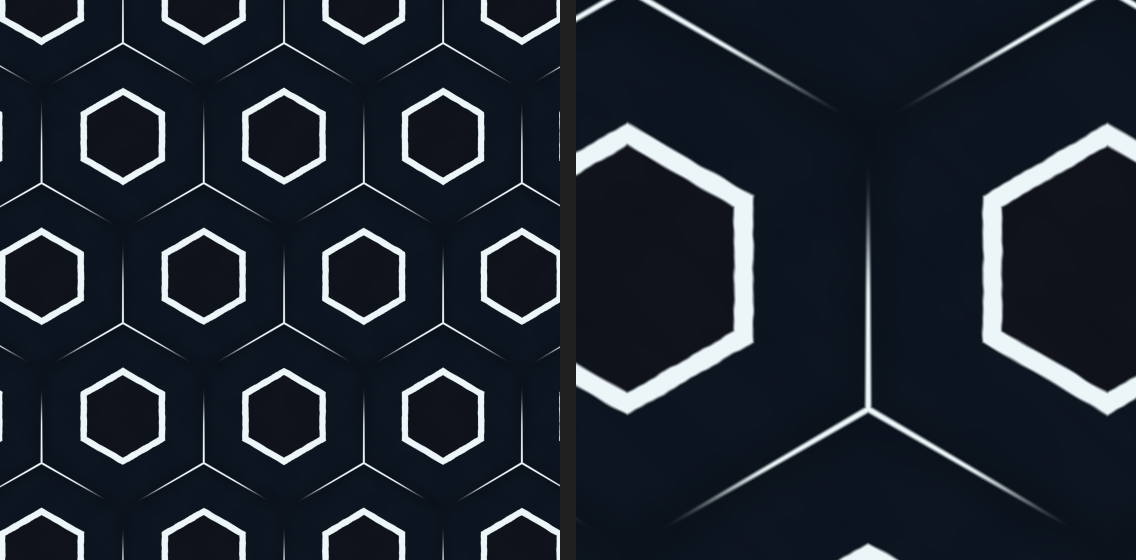
Left, the full canvas; right, a detail of the centre.
Give the GLSL for this pattern, as a Shadertoy shader.

```glsl
// Pale hexagon rings on a dark honeycomb with tapering three-armed joints.
#define APOTHEM 0.1432       // half the spacing between cell centres
#define ROW_STEP 0.25        // height between rows
#define ORIGIN vec2(0.0742, 0.5065)
#define RING_RADIUS 0.0690   // apothem of the ring's centre line
#define RING_HALF 0.0057
#define LINE_HALF 0.0018
#define FADE_START 0.38      // along an arm, 0 at its joint
#define FADE_END 0.88
#define WEAR 0.0005
#define SOFTNESS 0.0013
#define DARK vec3(0.057, 0.078, 0.120)
#define PALE vec3(0.925, 0.965, 0.975)

const float ROOT3 = 1.7320508;

// Stretch the canvas to a regular lattice; columns narrow slightly rightward.
vec2 latticePoint(vec2 uv) {
    vec2 d = uv - ORIGIN;
    float column = 6.858 * d.x + 0.160 * d.x * d.x;
    return APOTHEM * vec2(column, ROOT3 * d.y / ROW_STEP);
}

// Offset from the nearest centre of a pointy-topped hexagonal lattice.
vec2 hexCell(vec2 p) {
    vec2 period = 2.0 * APOTHEM * vec2(1.0, ROOT3);
    vec2 a = mod(p + 0.5 * period, period) - 0.5 * period;
    vec2 b = mod(p, period) - 0.5 * period;
    return dot(a, a) < dot(b, b) ? a : b;
}

float hexRadius(vec2 p) {
    p = abs(p);
    return max(p.x, 0.5 * p.x + 0.5 * ROOT3 * p.y);
}

// Layered sines that roughen hand-cut edges.
float roughness(vec2 p) {
    return 0.5 * sin(p.x * 211.0 + 2.0 * sin(p.y * 97.0))
         + 0.3 * sin(p.y * 347.0 + 1.5 * sin(p.x * 163.0))
         + 0.2 * sin((p.x + p.y) * 613.0);
}

float coverage(float distance, float blur) {
    return 1.0 - smoothstep(-blur, blur, distance);
}

// An arm thins and fades on its way from the joint to the far corner.
float arm(vec2 p, vec2 joint, vec2 corner, float reach, float blur) {
    vec2 along = corner - joint;
    float t = clamp(dot(p - joint, along) / dot(along, along), 0.0, 1.0);
    float halfWidth = LINE_HALF * mix(1.0, 0.35, t);
    float fade = 1.0 - smoothstep(FADE_START, FADE_END * reach, t);
    return fade * coverage(length(p - joint - along * t) - halfWidth, blur);
}

void mainImage(out vec4 fragColor, in vec2 fragCoord) {
    vec2 uv = fragCoord / iResolution.y;
    float blur = max(SOFTNESS, 0.75 / iResolution.y);
    vec2 cell = hexCell(latticePoint(uv));
    float radius = hexRadius(cell);

    // Ground: a neutral core, a bluer field and darker cell borders
    float core = coverage(radius - RING_RADIUS, blur);
    vec3 color = DARK + mix(vec3(-0.008, 0.002, 0.005), vec3(0.002, -0.006, -0.014), core);
    color *= 1.0 - 0.12 * smoothstep(0.8, 1.0, radius / APOTHEM);
    color += 0.004 * roughness(uv * 0.3);

    // Ring with slightly worn edges
    float ring = abs(radius - RING_RADIUS) - RING_HALF + WEAR * roughness(uv);
    float ink = coverage(ring, blur);

    // Joints sit on the top corner and on both lower side corners
    float corner = 2.0 * APOTHEM / ROOT3;
    vec2 folded = vec2(abs(cell.x), cell.y);
    vec2 top = vec2(0.0, corner);
    vec2 upper = vec2(APOTHEM, 0.5 * corner);
    vec2 lower = vec2(APOTHEM, -0.5 * corner);
    float reach = 1.0 + 0.07 * sin(uv.x * 23.0) * sin(uv.y * 17.0);
    float lines = arm(folded, top, upper, reach, blur);
    lines = max(lines, arm(folded, lower, upper, reach, blur));
    lines = max(lines, arm(folded, lower, -top, reach, blur));

    color = mix(color, PALE, max(ink, lines));
    fragColor = vec4(color, 1.0);
}
```
